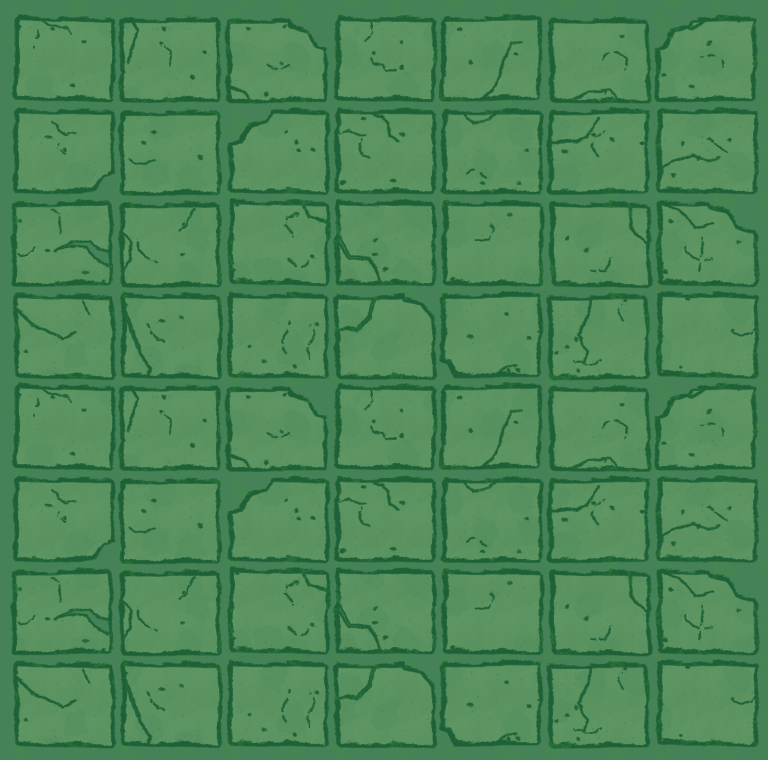
This texture is drawn by a WebGL 1 fragment shader. Its source:

```glsl
precision highp float;
// Weathered green stone paving: 7 columns by 8 rows of hand-inked slabs.
// Each slab is a wobbled box distance with hashed chips, cracks and specks;
// the wear is seeded per slab and comes round again every four rows.
uniform vec2 u_resolution;

float hash(vec2 p) {
  return fract(sin(dot(p, vec2(41.37, 289.13))) * 4375.85);
}

// Antialiased coverage of a distance, in units of 1/100 canvas width.
float cover(float d) {
  return clamp(0.5 - d * u_resolution.x / 110.0, 0.0, 1.0);
}

// Layered sines, turned at every octave.
vec2 wobble(vec2 p) {
  vec2 w = vec2(0.0);
  float f = 0.9;
  for (int i = 0; i < 5; i++) {
    w += sin(p.yx * f + w * 1.6 + float(i) * 1.7) / sqrt(f);
    p = mat2(0.8, 0.6, -0.6, 0.8) * p;
    f *= 1.9;
  }
  return w;
}

// Cellular noise: distance to the nearest point, and that point's hash.
vec2 cellular(vec2 p) {
  vec2 best = vec2(9.0, 0.0);
  for (int y = -1; y <= 1; y++) {
    for (int x = -1; x <= 1; x++) {
      vec2 c = floor(p) + vec2(float(x), float(y));
      float d = length(c + 0.2 + 0.6 * vec2(hash(c), hash(c + 17.3)) - p);
      if (d < best.x) best = vec2(d, hash(c + 5.9));
    }
  }
  return best;
}

// Signed distance to a jagged walk of segments that tapers to a hairline.
float crack(vec2 p, vec2 seed, vec2 start, float heading, float reach, float width) {
  float d = 9.0;
  for (int i = 0; i < 4; i++) {
    float k = float(i);
    float r = hash(seed + k * 3.1);
    heading += (r - 0.5) * 2.2;
    vec2 run = vec2(cos(heading), sin(heading)) * reach * (0.5 + hash(seed + k * 7.7));
    float t = clamp(dot(p - start, run) / dot(run, run), 0.0, 1.0);
    d = min(d, length(p - start - run * t) - width * (1.0 - (k + t) / 4.0));
    start += run;
  }
  return d;
}

void main() {
  // Canvas units, y downward, and the slab grid.
  vec2 uv = gl_FragCoord.xy / u_resolution;
  vec2 pitch = vec2(13.96, 11.97);
  vec2 s = vec2(uv.x, 1.0 - uv.y) * vec2(100.0, 98.8) - vec2(1.3, 1.82);
  vec2 cell = floor(s / pitch);
  bool paved = cell.x >= 0.0 && cell.x < 7.0 && cell.y >= 0.0 && cell.y < 8.0;
  vec2 tile = vec2(cell.x, mod(cell.y, 4.0)) + 1.0;
  vec2 local = s - (cell + 0.5) * pitch;
  vec2 ground = local + tile * pitch;
  vec2 w = wobble(ground);

  // Slab outline, slightly skewed and shifted.
  vec2 skew = vec2(hash(tile + 2.3), hash(tile + 8.1)) - 0.5;
  vec2 p = local + skew.yx * 0.35 + local.yx * skew * 0.05 + w * 0.085;
  vec2 q = abs(p) - vec2(5.98, 4.88);
  float slab = length(max(q, 0.0)) + min(max(q.x, q.y), 0.0) - 0.3;

  // Broken corner on some slabs.
  if (hash(tile + 31.7) > 0.8) {
    vec2 side = sign(vec2(hash(tile + 4.4), hash(tile + 9.2)) - 0.5);
    vec2 n = normalize(side * vec2(1.0, 0.6 + hash(tile + 1.9)));
    float jag = abs(fract(dot(p, vec2(-n.y, n.x)) * 0.24 + skew.x) - 0.5);
    float size = 1.6 + 2.2 * hash(tile + 6.6);
    slab = max(slab, dot(p - side * vec2(6.2, 5.1), n) + size - jag * 1.6);
  }

  // One crack from the rim, and short ones adrift inside.
  float split = 9.0;
  if (hash(tile + 12.6) > 0.38) {
    float a = 6.283 * hash(tile + 3.7);
    vec2 dir = vec2(cos(a), sin(a));
    vec2 rim = dir * min(6.2 / max(abs(dir.x), 0.01), 5.1 / max(abs(dir.y), 0.01));
    float gape = 0.9 * pow(hash(tile + 22.4), 4.0);
    split = crack(p, tile, rim, a + 3.14 + skew.y, 2.1, gape);
  }
  float hairline = 9.0;
  for (int i = 0; i < 2; i++) {
    vec2 seed = tile + 40.0 + float(i) * 13.7;
    vec2 start = (vec2(hash(seed), hash(seed + 5.0)) - 0.5) * vec2(8.0, 6.5);
    if (hash(seed + 2.0) > 0.5)
      hairline = min(hairline, crack(p, seed, start, 6.283 * hash(seed + 8.0), 0.95, 0.0));
  }
  hairline += 0.22 * smoothstep(0.2, 0.9, sin(p.x * 2.1 + w.y) * sin(p.y * 1.7 + w.x));

  // Stone face with stains and faint grit.
  vec3 face = vec3(0.36, 0.58, 0.38) + 0.004 * w.x;
  vec2 stain = cellular(ground * 0.21 + w * 0.05);
  face = mix(face, vec3(0.325, 0.56, 0.37), 0.65 * cover((stain.x - 0.4) * 4.0) * step(0.68, stain.y));
  vec2 grit = cellular(ground * 1.2 + 7.0);
  face = mix(face, vec3(0.29, 0.53, 0.34), 0.7 * cover(grit.x - 0.15) * step(0.92, grit.y));

  // Joint colour fills gaps, chips and open cracks.
  vec3 joint = mix(vec3(0.27, 0.51, 0.34), vec3(0.27, 0.52, 0.32), smoothstep(0.4, 1.2, w.y));
  if (!paved) slab = 9.0;
  vec3 color = mix(joint, face, cover(max(slab, -split)));

  // Ink: bold rims, thinner cracks and scattered pits.
  vec2 pit = cellular(ground * vec2(0.8, 0.95) + w * 0.1);
  float pits = pit.y > 0.957 ? pit.x - 0.27 : 9.0;
  float wear = min(min(abs(split) - 0.19, hairline - 0.17), pits);
  float ink = min(abs(slab) - 0.31 - 0.05 * w.y, max(wear, slab));
  vec3 moss = vec3(0.15, 0.44, 0.22);
  vec3 dark = mix(vec3(0.12, 0.38, 0.21), moss, smoothstep(0.5, 1.0, sin(ground.x * 0.31 + w.x) * sin(ground.y * 0.43 + w.y)));
  color = mix(color, vec3(0.18, 0.44, 0.27), cover(ink));
  color = mix(color, dark, cover(ink + 0.09));
  gl_FragColor = vec4(color, 1.0);
}
```
